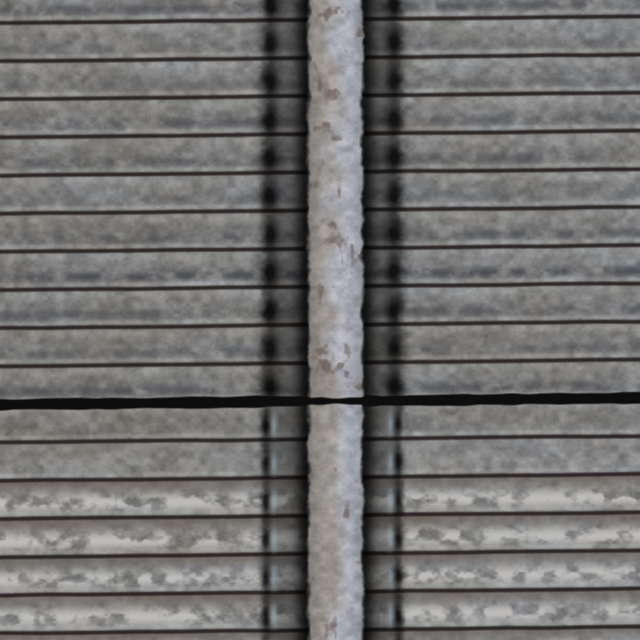
A Shadertoy shader for this texture:

```glsl
#define PITCH 0.0596
#define SLOPE 0.0104
#define SEAM_Y 0.3680
#define BAR_X 0.524
#define BAR_HALF 0.042
#define STAIN_X 0.519
#define WARM_STEEL vec3(0.465, 0.450, 0.425)
#define COOL_STEEL vec3(0.510, 0.520, 0.535)
#define GROOVE_COLOR vec3(0.155, 0.130, 0.125)
#define WORN_COLOR vec3(0.740, 0.735, 0.725)
#define BAR_WARM vec3(0.610, 0.590, 0.570)
#define BAR_COOL vec3(0.680, 0.690, 0.730)

float hash(vec2 p) {
    vec3 q = fract(vec3(p.xyx) * 0.1031);
    q += dot(q, q.yzx + 33.33);
    return fract((q.x + q.y) * q.z);
}

float noise(vec2 p) {
    vec2 cell = floor(p), t = fract(p);
    t = t * t * (3.0 - 2.0 * t);
    vec2 e = vec2(0.0, 1.0);
    return mix(mix(hash(cell), hash(cell + e.yx), t.x),
               mix(hash(cell + e.xy), hash(cell + e.yy), t.x), t.y);
}

float fbm(vec2 p) {
    float sum = 0.0, weight = 0.5;
    for (int i = 0; i < 3; i++) {
        sum += weight * noise(p);
        p = p * 2.03 + 17.3;
        weight *= 0.5;
    }
    return sum / 0.875;
}

// Soft ridge of the given width around a centre
float band(float x, float centre, float width) {
    float t = (x - centre) / width;
    return exp(-t * t);
}

vec3 slats(vec2 uv, float row, float grain) {
    float id = floor(row), f = fract(row);
    float below = step(row, 0.0);
    float cloud = fbm(uv * vec2(9.0, 25.0) + id * 5.7);
    float tint = cloud + 0.25 * (uv.x - 0.5) + 0.3 * (hash(vec2(id, 4.0)) - 0.5);
    vec3 color = mix(WARM_STEEL, COOL_STEEL, clamp(tint, 0.0, 1.0));
    color *= 0.78 + 0.44 * grain;
    color += 0.07 * band(f, 0.13, 0.06) + 0.05 * band(f, 0.85, 0.12);

    // Dark smears above the seam
    float smear = smoothstep(0.25, 0.65, fbm(vec2(uv.x * 42.0, row * 3.0)));
    smear *= band(f, 0.33, 0.14) * (0.25 + 0.75 * hash(vec2(id, 9.0)));
    color = mix(color, vec3(0.25, 0.26, 0.29), 0.75 * smear * (1.0 - below));

    // Bare, worn metal and brown dirt below the seam
    float worn = smoothstep(-1.5, -3.0, id) * below;
    float patches = smoothstep(0.28, 0.62, fbm(uv * vec2(48.0, 60.0) + 3.1));
    color = mix(color, WORN_COLOR, worn * patches * band(f, 0.40, 0.25));
    color = mix(color, vec3(0.36, 0.32, 0.29), 0.5 * worn * smoothstep(0.6, 0.9, f));

    // Grooves between slats
    float gap = min(f, 1.0 - f) * PITCH;
    float groove = 1.0 - smoothstep(0.0008, 0.0052, gap);
    return mix(color, GROOVE_COLOR, 0.92 * groove);
}

// Dirt gathered on both sides of the bar
vec3 stain(vec3 color, vec2 uv, float row, float grain) {
    float f = fract(row), below = step(row, 0.0);
    float side = abs(uv.x - STAIN_X);
    float edge = abs(uv.x - BAR_X);
    float spots = band(f, 0.38, 0.28);
    float stripe = band(side, mix(0.098, 0.104, below), mix(0.014, 0.007, below));
    float shade = 0.30 * (1.0 - smoothstep(0.095, 0.120, side + 0.015 * (grain - 0.5)));
    shade += 0.55 * band(edge, 0.044, 0.018);
    shade += stripe * (0.25 + 0.40 * spots);
    color *= 1.0 - min(shade, 0.85);
    float glint = below * band(side, 0.091, 0.005) * spots;
    return mix(color, vec3(0.58, 0.65, 0.69), 0.65 * glint);
}

vec3 barColor(vec2 uv, float grain) {
    float x = (uv.x - BAR_X) / BAR_HALF;
    float cloud = fbm(uv * vec2(25.0, 16.0) + 8.0);
    vec3 color = mix(BAR_WARM, BAR_COOL, smoothstep(-0.6, 0.6, x + 2.0 * (cloud - 0.5)));
    color *= (0.83 + 0.34 * grain) * (1.0 - 0.18 * x * x);
    float rust = smoothstep(0.63, 0.82, fbm(uv * vec2(48.0, 40.0) + 31.0));
    rust += 0.5 * band(uv.y, SEAM_Y + 0.03, 0.03) * smoothstep(0.45, 0.7, grain);
    return mix(color, vec3(0.38, 0.32, 0.29), 0.6 * min(rust, 1.0));
}

void mainImage(out vec4 fragColor, in vec2 fragCoord) {
    vec2 uv = fragCoord / iResolution.xy;
    float wobble = 0.0012 * (noise(uv * vec2(14.0, 16.0)) - 0.5);
    float height = uv.y - SEAM_Y - SLOPE * uv.x + wobble;
    float row = height / PITCH;
    float grain = fbm(uv * vec2(75.0, 90.0));

    vec3 color = stain(slats(uv, row, grain), uv, row, grain);

    // Upright bar with ragged edges
    float ragged = BAR_HALF + 0.010 * (fbm(uv * 55.0 + 12.0) - 0.5);
    float bar = 1.0 - smoothstep(ragged - 0.004, ragged + 0.004, abs(uv.x - BAR_X));
    color = mix(color, barColor(uv, grain), bar);

    // Wide open seam, pinched where it crosses the bar
    float seamHalf = mix(0.0085, 0.0050, bar) + 0.003 * (noise(uv * vec2(40.0, 9.0)) - 0.5);
    float seam = 1.0 - smoothstep(seamHalf - 0.002, seamHalf + 0.002, abs(height));
    color = mix(color, vec3(0.055, 0.050, 0.050), seam);

    fragColor = vec4(color, 1.0);
}
```
